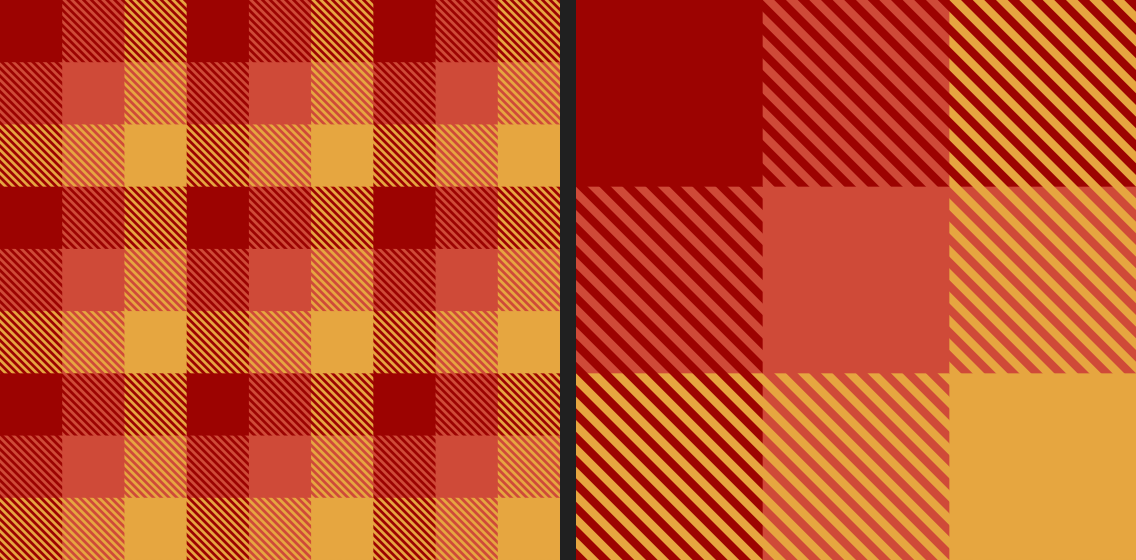
Left: the whole. Right: its middle third, enlarged.
Write a Shadertoy shader that draws this pattern.

```glsl
// Three-colour gingham plaid with diagonal twill hatching where bands cross.

const float REPEATS = 3.0;           // plaid repeats across and down
const float BANDS = 3.0;             // colour bands per repeat
const float STRIPES_PER_BAND = 8.0;  // twill stripes along one band width
const float STRIPE_DUTY = 0.5;       // share of each stripe taken by the warp
const vec3 CRIMSON = vec3(0.61, 0.01, 0.005);
const vec3 CORAL = vec3(0.81, 0.29, 0.22);
const vec3 GOLD = vec3(0.90, 0.65, 0.25);

vec3 threadColor(float index) {
    float band = mod(index, BANDS);
    return band < 0.5 ? CRIMSON : band < 1.5 ? CORAL : GOLD;
}

// Band colour along one axis, blended over a pixel at the nearest edge.
vec3 bandColor(float position, float pixel) {
    float edge = floor(position + 0.5);
    float blend = clamp((position - edge) / pixel + 0.5, 0.0, 1.0);
    return mix(threadColor(edge - 1.0), threadColor(edge), blend);
}

// Coverage of the warp stripe, which starts at each whole phase.
float twill(float phase, float pixel) {
    float halfWidth = 0.5 * STRIPE_DUTY;
    float inside = halfWidth - abs(fract(phase - halfWidth + 0.5) - 0.5);
    return clamp(inside / pixel + 0.5, 0.0, 1.0);
}

void mainImage(out vec4 fragColor, in vec2 fragCoord) {
    // Band coordinates, counted from the upper left corner.
    vec2 uv = fragCoord / iResolution.y;
    vec2 cell = vec2(uv.x, 1.0 - uv.y) * REPEATS * BANDS;
    float pixel = REPEATS * BANDS / iResolution.y;

    // Vertical warp bands over horizontal weft bands.
    vec3 warp = bandColor(cell.x, pixel);
    vec3 weft = bandColor(cell.y, pixel);

    // Stripes fall from upper left to lower right.
    float phase = (cell.x - cell.y) * STRIPES_PER_BAND;
    float stripePixel = pixel * STRIPES_PER_BAND * sqrt(2.0);
    vec3 color = mix(weft, warp, twill(phase, stripePixel));

    fragColor = vec4(color, 1.0);
}
```
